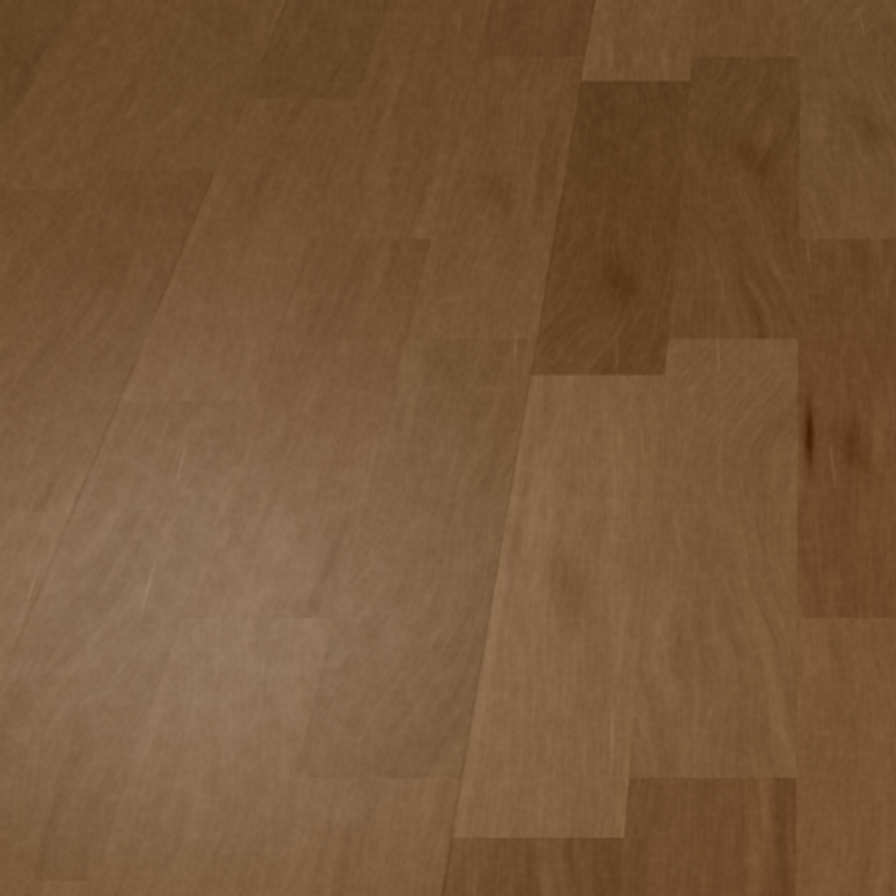
Give the GLSL for this texture, as a Shadertoy shader.

```glsl
// A worn brown parquet floor in perspective, with a soft window glare.

float hash(vec2 p) {
    vec3 q = fract(p.xyx * 0.1031);
    q += dot(q, q.yzx + 33.33);
    return fract((q.x + q.y) * q.z);
}

// Cellular noise: distance to the nearest scattered point
float cells(vec2 p) {
    vec2 id = floor(p), f = p - id;
    float nearest = 2.0;
    for (int y = -1; y <= 1; y++)
    for (int x = -1; x <= 1; x++) {
        vec2 o = vec2(x, y), c = id + o;
        vec2 point = o + vec2(hash(c), hash(c + 57.3));
        nearest = min(nearest, length(point - f));
    }
    return nearest;
}

// Wavy growth rings, smoky figure and fine pores, in units of the strip width
float woodGrain(vec2 p, float seed) {
    float phase = seed * 40.0;
    float bend = 0.28 * sin(p.y * 1.2 + phase)
               + 0.11 * sin(p.y * 2.7 + p.x * 3.0 + phase * 1.7)
               + 0.03 * sin(p.y * 6.1 - p.x * 5.0 + phase * 2.3);
    float w = p.x + bend * (0.15 + 0.85 * seed * seed);
    float rings = 0.5 * sin(w * 11.0 + phase)
                + 0.4 * sin(w * 24.0 + 1.8 * sin(p.y * 1.9 + phase))
                + 0.4 * sin(w * 47.0 + 1.5 * sin(p.y * 3.1 + phase));
    float patches = smoothstep(0.35, 0.9, cells(p * vec2(1.8, 1.0) + phase));
    float figure = cells(vec2(w * 4.0, p.y * 0.9) + phase) - 0.48;
    float streaks = cells(vec2(w * 14.0, p.y * 1.4) + phase) - 0.48;
    float pores = cells(vec2(w * 34.0, p.y * 4.0) + phase) - 0.48;
    return rings * (0.1 + 1.2 * patches) + 1.0 * figure + 0.7 * streaks + 1.3 * pores;
}

vec3 floorColor(vec2 uv) {
    // Perspective: x counts strips, y runs along them
    float depth = 2.38 - uv.y;
    vec2 p = vec2(((uv.x - 0.90) / depth + 0.171) / 0.083, 25.0 / depth);
    float strip = floor(p.x);
    float start = 1.5 + 0.32 * strip * strip;
    float row = floor((p.y - start) / 3.1);
    vec2 board = vec2(strip, row);
    vec2 local = vec2(p.x - strip, p.y - start - row * 3.1);
    float seed = hash(board + 21.0);

    // Broad glare washes out the wood on the left
    vec2 g = (uv - vec2(0.22, 0.32)) / vec2(0.38, 0.31);
    float glare = exp(-dot(g, g));
    float wash = 1.0 - 0.4 * smoothstep(0.65, 0.35, uv.x) - 0.1 * glare;

    // Dark and light boards alternate; the contrast fades away from strip zero
    float side = 2.0 * mod(row + floor(strip * 0.5), 2.0) - 1.0;
    float contrast = strip < 0.0 ? 0.24 : strip == 0.0 ? 1.0 : 0.65;
    float tone = side * contrast * (0.6 + 0.4 * hash(board + 4.0));
    vec3 col = vec3(0.428, 0.300, 0.180);
    col += tone * vec3(0.040, 0.041, 0.038);
    col += (seed - 0.5) * vec3(-0.008, 0.004, 0.002);
    col += woodGrain(local, seed) * (0.3 + 0.7 * wash) * vec3(0.024, 0.023, 0.021);

    // Small smoky knots on a few boards
    vec2 k = local - vec2(0.35 + 0.3 * seed, 0.8 + 1.5 * hash(board + 70.0));
    k.x += 0.08 * sin(k.y * 5.0);
    k *= vec2(8.0, 4.0);
    col -= 0.05 * exp(-dot(k, k)) * wash * step(0.82, hash(board + 33.0));

    // Broken long seams, firmer at every third strip
    float edge = abs(p.x - round(p.x));
    float firm = mod(round(p.x), 3.0) < 0.5 ? 1.0 : 0.25;
    float broken = smoothstep(0.1, 0.7, cells(vec2(round(p.x) * 7.0, p.y * 1.6)));
    col -= 0.034 * firm * broken * (1.0 - smoothstep(0.0, 0.022, edge));
    col += 0.016 * firm * broken * smoothstep(0.06, 0.0, abs(local.x - 0.045));

    // Rare pale scratches along the grain
    vec2 s = vec2(p.x * 1.3 + 0.12 * p.y, p.y * 1.1);
    vec2 mark = fract(s) - 0.5;
    float scratch = smoothstep(0.025, 0.0, abs(mark.x)) * smoothstep(0.3, 0.0, abs(mark.y));
    col += 0.05 * scratch * step(0.90, hash(floor(s) + 11.0));

    // Dark slit in the right-hand seam
    vec2 slit = (uv - vec2(0.903, 0.515)) / vec2(0.005, 0.034);
    col -= 0.17 * exp(-dot(slit, slit));

    // Light falls off to the top right; glare adds a grey sheen
    col *= 1.05 - 0.10 * smoothstep(0.4, 1.0, uv.y);
    float sheen = glare * (0.88 + 0.24 * cells(uv * 32.0));
    return col + sheen * vec3(0.118, 0.145, 0.178);
}

void mainImage(out vec4 fragColor, in vec2 fragCoord) {
    vec2 uv = fragCoord / iResolution.xy;

    // Soft focus: average a small square of samples
    vec3 col = vec3(0.0);
    for (int y = -1; y <= 1; y++)
    for (int x = -1; x <= 1; x++)
        col += floorColor(uv + 0.0009 * vec2(x, y)) / 9.0;

    // Blotchy camera noise at two scales
    col += 0.027 * (cells(uv * 120.0) - 0.48) + 0.018 * (cells(uv * 55.0 + 7.0) - 0.48);
    fragColor = vec4(col, 1.0);
}
```
